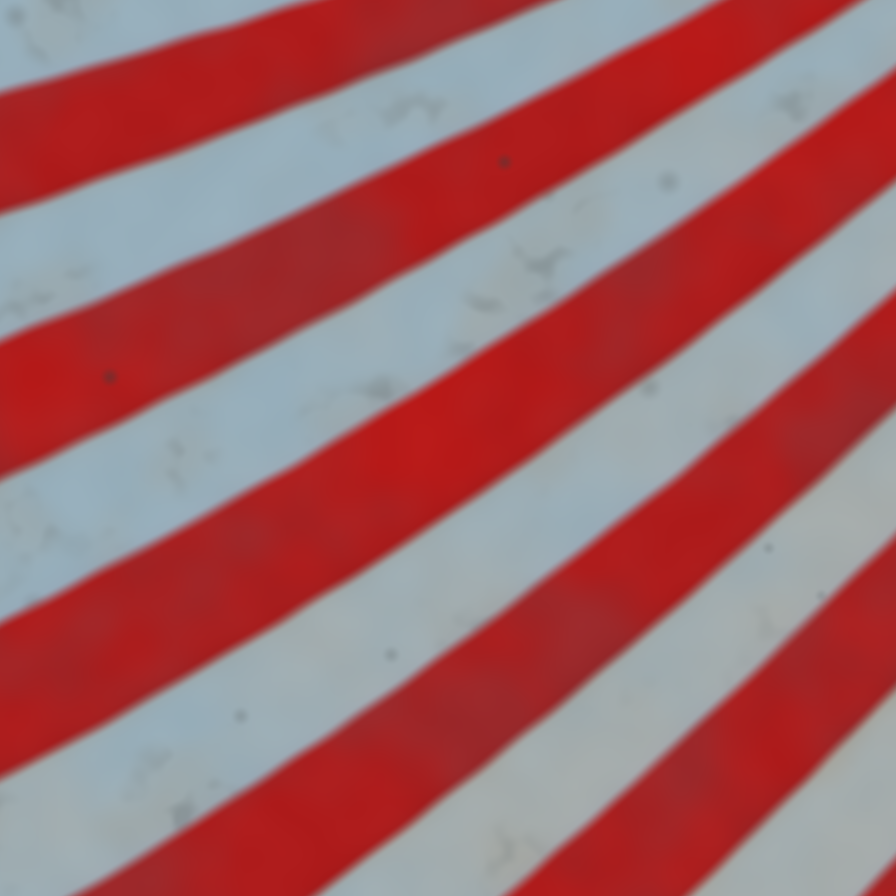
Give the GLSL for this pattern, as a WebGL 2 fragment shader.

```glsl
#version 300 es
precision highp float;

uniform vec2 u_resolution;
out vec4 fragColor;

const int EDGE_COUNT = 12;
const vec3 RED = vec3(0.685, 0.108, 0.108);
const vec3 FADED_RED = vec3(0.60, 0.165, 0.175);
const vec3 BRIGHT_RED = vec3(0.76, 0.09, 0.08);
const vec3 COOL_WHITE = vec3(0.59, 0.685, 0.735);
const vec3 WARM_WHITE = vec3(0.65, 0.675, 0.67);
const vec3 LILAC = vec3(0.61, 0.58, 0.69);
const vec3 TAN = vec3(0.63, 0.57, 0.48);
const vec3 GRIME = vec3(0.43, 0.47, 0.48);
const vec3 DARK_SPECK = vec3(0.28, 0.22, 0.22);

vec2 hash2(vec2 p) {
    vec3 q = fract(vec3(p.xyx) * vec3(0.1031, 0.1030, 0.0973));
    q += dot(q, q.yzx + 33.33);
    return fract((q.xx + q.yz) * q.zy);
}

float cornerSlope(vec2 cell, vec2 offset) {
    float angle = 6.2832 * hash2(cell).x;
    return dot(vec2(cos(angle), sin(angle)), offset);
}

float gradientNoise(vec2 p) {
    vec2 i = floor(p), f = fract(p);
    vec2 w = f * f * f * (f * (f * 6.0 - 15.0) + 10.0);
    vec2 e = vec2(1.0, 0.0);
    float low = mix(cornerSlope(i, f), cornerSlope(i + e, f - e), w.x);
    float high = mix(cornerSlope(i + e.yx, f - e.yx), cornerSlope(i + 1.0, f - 1.0), w.x);
    return mix(low, high, w.y);
}

float fbm(vec2 p, int octaves) {
    float sum = 0.0, amplitude = 0.6;
    for (int i = 0; i < octaves; i++) {
        sum += amplitude * gradientNoise(p);
        p = mat2(1.6, 1.2, -1.2, 1.6) * p + 7.3;
        amplitude *= 0.5;
    }
    return sum;
}

// Depth and slope of one stripe edge: a parabola through three columns
vec2 stripeEdge(float n, float x) {
    float ripple = -0.0156 * sin(0.9 * (n - 7.0)) * smoothstep(2.0, 5.0, n);
    float left = 0.104 + n * (0.129 + 0.0047 * n);
    float middle = -0.0495 + n * (0.0908 + 0.0061 * n) + ripple;
    float right = -0.232 + n * (0.0467 + 0.0073 * n) + ripple;
    float bend = 2.0 * (left - 2.0 * middle + right);
    float slope = 4.0 * middle - 3.0 * left - right;
    float widen = 0.002 * mod(n, 2.0);
    return vec2(left + widen + x * (slope + bend * x), slope + 2.0 * bend * x);
}

// x: red coverage, y: distance to a red top edge, z: distance to a red bottom edge
vec3 stripes(vec2 p, float softness) {
    vec3 result = vec3(0.0, 1.0, 1.0);
    for (int i = 0; i < EDGE_COUNT; i++) {
        vec2 edge = stripeEdge(float(i), p.x);
        float d = (p.y - edge.x) * inversesqrt(1.0 + edge.y * edge.y);
        bool isTop = i % 2 == 0;
        result.x += (isTop ? 1.0 : -1.0) * smoothstep(-softness, softness, d);
        if (isTop) result.y = min(result.y, abs(d));
        else result.z = min(result.z, abs(d));
    }
    return result;
}

// Sparse soft specks on a jittered grid
float specks(vec2 p, float density, float radius) {
    vec2 cell = floor(p);
    vec2 center = 0.3 + 0.4 * hash2(cell);
    vec2 chance = hash2(cell + 51.7);
    float size = radius * (0.6 + 0.8 * chance.y);
    float d = length(fract(p) - center);
    return step(chance.x, density) * (1.0 - smoothstep(0.0, size, d));
}

vec3 redPaint(vec2 p) {
    float fade = smoothstep(-0.24, 0.30, fbm(p * 4.5 + 3.0, 3));
    float bright = smoothstep(0.02, 0.35, fbm(p * 3.2 + 19.0, 3) + 0.12 * (p.x - p.y));
    return mix(mix(RED, FADED_RED, 0.9 * fade), BRIGHT_RED, 0.5 * bright);
}

vec3 whitePaint(vec2 p) {
    float warmth = smoothstep(0.25, 0.95, 0.5 * (p.x + p.y) + 0.5 * fbm(p * 4.0, 3));
    vec3 color = mix(COOL_WHITE, WARM_WHITE, warmth);
    float patchMask = smoothstep(0.0, 0.3, fbm(p * 6.0 + 41.0, 2));
    float mottling = smoothstep(0.0, 0.4, fbm(p * 22.0 + 11.0, 2));
    color = mix(color, TAN, 0.18 * patchMask);
    color = mix(color, GRIME, 0.4 * patchMask * mottling);
    return mix(color, GRIME, 0.35 * specks(p * 17.0, 0.06, 0.25));
}

void main() {
    vec2 p = gl_FragCoord.xy / u_resolution;
    p.y = 1.0 - p.y;
    float softness = max(0.0092, 0.8 / min(u_resolution.x, u_resolution.y));
    vec2 wobble = vec2(0.0, 0.003 * gradientNoise(p * 14.0));
    vec3 band = stripes(p + wobble, softness);

    // Paint, with tinted fringes along the edges
    vec3 white = whitePaint(p);
    white = mix(white, LILAC, 0.35 * exp(-band.y / 0.008));
    white = mix(white, TAN, 0.4 * exp(-band.z / 0.008));
    vec3 red = redPaint(p) * (1.0 - 0.1 * exp(-band.z / 0.009));
    vec3 color = mix(white, red, clamp(band.x, 0.0, 1.0));

    // Rare dark specks and faint broad unevenness
    color = mix(color, DARK_SPECK, 0.45 * specks(p * 13.0 + 5.0, 0.012, 0.13));
    color += 0.015 * gradientNoise(p * 18.0);
    fragColor = vec4(clamp(color, 0.0, 1.0), 1.0);
}
```
